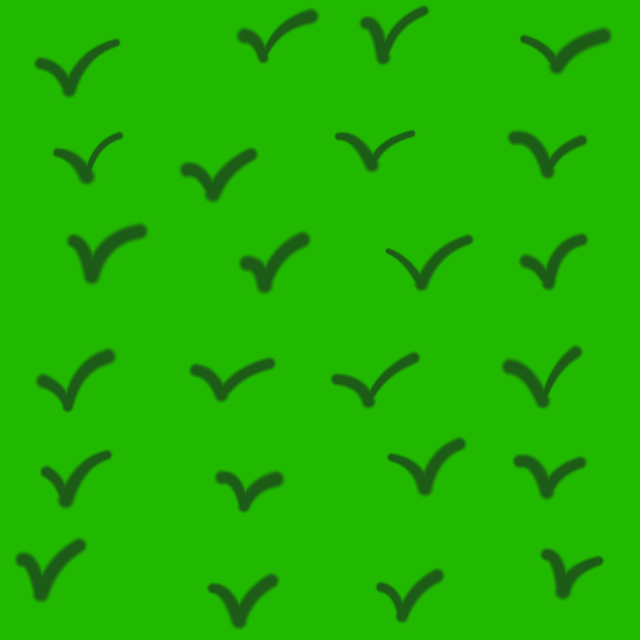
Reproduce this pattern procedurally as a Shadertoy shader.

```glsl
vec4 hash4(vec2 p) {
    vec4 q = fract(p.xyxy * vec4(0.1031, 0.1030, 0.0973, 0.1099));
    q += dot(q, q.wzxy + 33.33);
    return fract((q.xxyz + q.yzzw) * q.zywx);
}

// Soft tapered brush stroke along a quadratic curve from the origin to tip
float wing(vec2 p, vec2 tip, vec2 bend, float rootRadius, float tipRadius) {
    const int STEPS = 9;
    float ink = 0.0;
    vec2 a = vec2(0.0);
    for (int i = 1; i <= STEPS; i++) {
        float t = float(i) / float(STEPS);
        vec2 b = 2.0 * t * (1.0 - t) * bend + t * t * tip;
        vec2 ab = b - a;
        float h = clamp(dot(p - a, ab) / dot(ab, ab), 0.0, 1.0);
        float along = (float(i - 1) + h) / float(STEPS);
        float radius = mix(rootRadius, tipRadius, along);
        float d = length(p - a - h * ab);
        ink = max(ink, 1.0 - smoothstep(radius * 0.45, radius * 1.2, d));
        a = b;
    }
    return ink;
}

// Two arched wings meeting in a point at the origin
float bird(vec2 p, vec2 id) {
    vec4 shape = hash4(id + 17.3);
    vec4 arch = hash4(id + 41.7);
    vec4 width = mix(vec4(0.0035), vec4(0.0142), pow(hash4(id + 73.1), vec4(0.45)));

    vec2 leftTip = vec2(-mix(0.024, 0.054, shape.x), mix(0.032, 0.058, shape.y));
    vec2 rightTip = vec2(mix(0.046, 0.075, shape.z), mix(0.042, 0.078, shape.w));
    vec2 leftBend = leftTip * vec2(mix(0.2, 0.45, arch.x), mix(0.7, 1.1, arch.y));
    vec2 rightBend = rightTip * vec2(mix(0.15, 0.35, arch.z), mix(0.65, 0.9, arch.w));

    float left = wing(p, leftTip, leftBend, max(width.x, 0.008), width.y);
    float right = wing(p, rightTip, rightBend, width.z, max(width.w, 0.006));
    return max(left, right);
}

void mainImage(out vec4 fragColor, in vec2 fragCoord) {
    vec2 uv = fragCoord / iResolution.y;
    vec2 grid = vec2(4.0, 6.0);
    vec2 cell = floor(uv * grid);

    // Scatter one bird per cell, checking the neighbours for overhang
    float ink = 0.0;
    for (int y = -1; y <= 1; y++) {
        for (int x = -1; x <= 1; x++) {
            vec2 id = cell + vec2(x, y);
            if (any(lessThan(id, vec2(0.0))) || any(greaterThanEqual(id, grid))) continue;
            vec2 jitter = (hash4(id + 5.9).xy - 0.5) * vec2(0.075, 0.055);
            float stagger = mod(id.y, 2.0) * 0.036 - 0.018;
            vec2 root = (id + 0.5) / grid + jitter + vec2(stagger - 0.008, -0.03);
            ink = max(ink, bird(uv - root, id));
        }
    }

    vec3 green = vec3(0.13, 0.72, 0.0);
    vec3 darkGreen = vec3(0.11, 0.36, 0.09);
    fragColor = vec4(mix(green, darkGreen, ink), 1.0);
}
```
